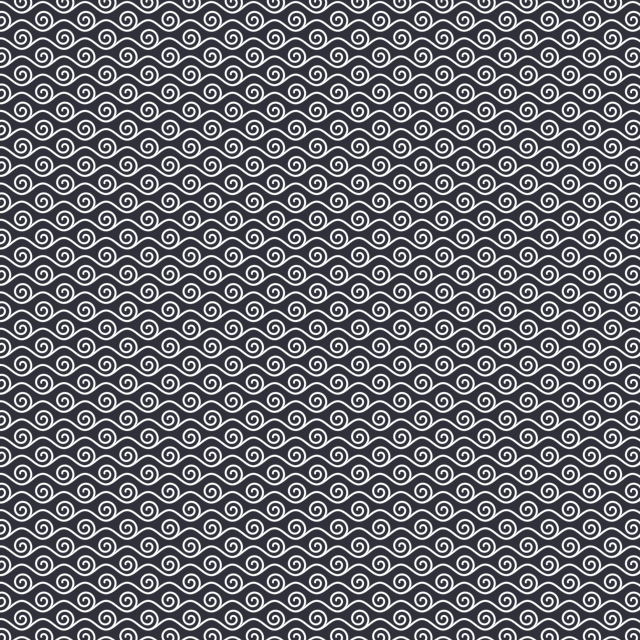
Give the GLSL for this pattern, as a WebGL 1 fragment shader.

```glsl
precision highp float;

uniform vec2 u_resolution;

// Lengths are in column widths unless noted
#define COLUMNS 15.19
#define ROW_HEIGHT 0.4307
#define LATTICE_SHIFT vec2(0.018, 0.071)
#define LINE_WIDTH 0.048
#define SPIRAL_RADIUS 0.254
#define SPIRAL_PITCH 0.125
#define SPIRAL_TURNS 1.72
#define WAVE_HEIGHT 0.25
#define GROUND_COLOR vec3(0.188, 0.19, 0.228)
#define LINE_COLOR vec3(0.996)

const float TAU = 6.28318;

// Point on the spiral, winding inward from its lowest point
vec2 spiralPoint(float turn) {
    float angle = turn * TAU;
    return (SPIRAL_RADIUS - SPIRAL_PITCH * turn) * vec2(sin(angle), -cos(angle));
}

float spiralDistance(vec2 p) {
    float turn = fract(atan(p.x, -p.y) / TAU);
    float nearest = 1.0;
    for (int i = 0; i < 2; i++) {
        float arm = min(turn + float(i), SPIRAL_TURNS);
        nearest = min(nearest, distance(p, spiralPoint(arm)));
    }
    return nearest;
}

// Sine line whose trough cups the spiral
float waveDistance(vec2 p) {
    float phase = p.x * TAU;
    float height = 0.5 * WAVE_HEIGHT * (1.0 - cos(phase)) - SPIRAL_RADIUS;
    float slope = 0.5 * WAVE_HEIGHT * TAU * sin(phase);
    return abs(p.y - height) / sqrt(1.0 + slope * slope);
}

// One row of curls, with odd rows moved by half a column
float rowDistance(vec2 p, float row) {
    float x = p.x - 0.5 * mod(row, 2.0);
    vec2 local = vec2(fract(x + 0.5) - 0.5, p.y - row * ROW_HEIGHT);
    return min(spiralDistance(local), waveDistance(local));
}

void main() {
    float pixel = COLUMNS / u_resolution.y;
    vec2 p = gl_FragCoord.xy * pixel - LATTICE_SHIFT;

    // Rows just below and just above this point
    float row = floor(p.y / ROW_HEIGHT);
    float d = min(rowDistance(p, row), rowDistance(p, row + 1.0));

    float halfWidth = 0.5 * LINE_WIDTH;
    float softness = 0.8 * pixel;
    float ink = 1.0 - smoothstep(halfWidth - softness, halfWidth + softness, d);
    gl_FragColor = vec4(mix(GROUND_COLOR, LINE_COLOR, ink), 1.0);
}
```
